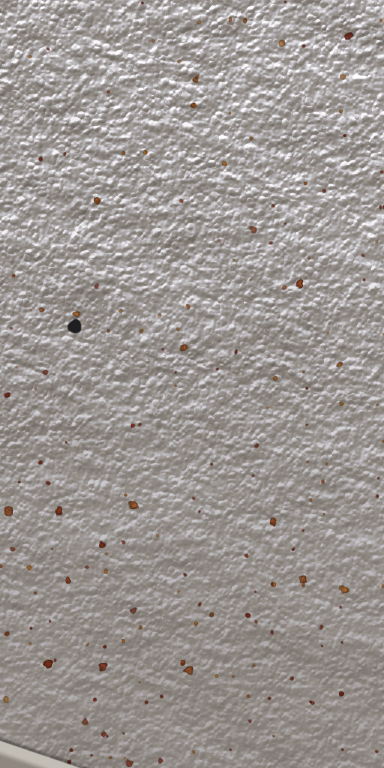
Reproduce this texture procedurally as a Shadertoy shader.

```glsl
// Rough painted plaster wall with raking light, rust specks, a drilled hole and a pale corner trim.

// Values to tune (lengths in canvas widths)
const vec2  LIGHT_DIR      = vec2(-0.35, 0.94);
const float LIGHT_STEP     = 0.0035;
const float TONE_TOP       = 0.630;
const float TONE_BOTTOM    = 0.530;
const float RELIEF_TOP     = 0.150;
const float RELIEF_BOTTOM  = 0.055;
const float LIT_GAIN       = 1.25;
const float SHADOW_GAIN    = 0.90;
const float BLOTCH         = 0.10;
const vec3  WARM_TINT      = vec3(0.026, 0.0, -0.022);
const vec3  COOL_TINT      = vec3(0.006, -0.005, 0.010);
const vec3  RUST_RED       = vec3(0.36, 0.09, 0.04);
const vec3  RUST_AMBER     = vec3(0.54, 0.32, 0.10);
const vec3  HOLE_COLOR     = vec3(0.12, 0.12, 0.13);
const vec2  HOLE_CENTER    = vec2(0.195, 1.15);
const float HOLE_RADIUS    = 0.018;
const vec3  TRIM_COLOR     = vec3(0.76, 0.74, 0.71);
const vec3  TRIM_SHADE     = vec3(0.56, 0.53, 0.50);
const float TRIM_HEIGHT    = 0.075;

float hash(vec2 p) {
    vec3 q = fract(p.xyx * 0.1031);
    q += dot(q, q.yzx + 33.33);
    return fract((q.x + q.y) * q.z);
}

vec2 hash2(vec2 p) {
    return vec2(hash(p + 17.3), hash(p + 71.9));
}

float noise(vec2 p) {
    vec2 i = floor(p), f = fract(p);
    f = f * f * (3.0 - 2.0 * f);
    return mix(mix(hash(i), hash(i + vec2(1, 0)), f.x),
               mix(hash(i + vec2(0, 1)), hash(i + vec2(1, 1)), f.x), f.y);
}

// Turns p so that x runs down to the right
vec2 slant(vec2 p) {
    return vec2(dot(p, vec2(0.94, -0.34)), dot(p, vec2(0.34, 0.94)));
}

// Scattered round blobs of paint
float blobs(vec2 p) {
    vec2 cell = floor(p);
    float h = 0.0;
    for (int y = -1; y <= 1; y++)
    for (int x = -1; x <= 1; x++) {
        vec2 id = cell + vec2(x, y);
        float size = mix(0.25, 0.65, hash(id + 5.1));
        float d = length(p - id - hash2(id)) / size;
        float dome = max(1.0 - d * d, 0.0);
        h = max(h, size * dome * step(0.35, hash(id + 40.7)));
    }
    return h;
}

// Plaster height: slanted ridges, grain and blobs
float plaster(vec2 p) {
    vec2 q = p + 0.02 * (vec2(noise(p * 11.0), noise(p * 11.0 + 31.0)) - 0.5);
    float h = 0.026 * noise(slant(q) * vec2(20.0, 40.0) + 3.0);
    h += 0.016 * noise(slant(q) * vec2(64.0, 72.0) + 11.0);
    h += 0.010 * noise(p * 128.0);
    h += 0.017 * blobs(q * 52.0);
    return h;
}

// Blends one jittered layer of rust specks over the wall
vec3 addSpecks(vec3 col, vec2 p, float cells, float chance, vec2 radii, float px) {
    vec2 g = p * cells + cells * 1.7;
    vec2 id = floor(g);
    vec2 center = mix(vec2(0.25), vec2(0.75), hash2(id));
    vec2 d = (g - id - center) / cells;
    float turn = 6.283 * hash(id + 8.0);
    d = mat2(cos(turn), sin(turn), -sin(turn), cos(turn)) * d;
    d.x *= mix(0.7, 1.1, hash(id + 3.0));
    float radius = mix(radii.x, radii.y, hash(id + 9.0));
    float dist = length(d) + radius * 0.7 * (noise(p * 130.0) - 0.5);
    float present = step(hash(id + 21.0), chance * mix(1.2, 0.6, p.y * 0.5));
    float mask = present * (1.0 - smoothstep(-px, px, dist - radius));
    vec3 rust = mix(RUST_RED, RUST_AMBER, smoothstep(0.25, 0.9, hash(id + 13.0)));
    rust *= mix(1.1, 0.6, smoothstep(0.4, 1.0, dist / radius));
    rust *= 0.75 + 0.5 * noise(p * 210.0);
    return mix(col, rust, mask * mix(0.7, 0.97, hash(id + 2.0)));
}

void mainImage(out vec4 fragColor, in vec2 fragCoord) {
    vec2 p = fragCoord / iResolution.x;
    float px = 1.0 / iResolution.x;
    float rise = clamp(p.y * 0.5, 0.0, 1.0);

    // Raking light over the relief, softer toward the floor
    float slope = (plaster(p) - plaster(p + LIGHT_DIR * LIGHT_STEP)) / LIGHT_STEP;
    slope = slope > 0.0 ? LIT_GAIN * slope : SHADOW_GAIN * slope / (1.0 - 0.35 * slope);
    float relief = mix(RELIEF_BOTTOM, RELIEF_TOP, smoothstep(0.0, 0.9, rise));
    float tone = mix(TONE_BOTTOM, TONE_TOP, rise) + relief * min(slope, 2.4);

    // Broad uneven brightness along the trowel strokes
    float blotch = 0.6 * noise(slant(p) * vec2(4.0, 9.0)) + 0.4 * noise(slant(p) * vec2(10.0, 22.0) + 7.0);
    tone += BLOTCH * mix(0.5, 1.3, rise) * (blotch - 0.5);
    vec3 col = tone + mix(WARM_TINT, COOL_TINT, smoothstep(0.52, 0.74, tone));

    // Rust specks, coarse to fine
    col = addSpecks(col, p, 9.0, 0.06, vec2(0.008, 0.013), px);
    col = addSpecks(col, p, 13.0, 0.14, vec2(0.004, 0.008), px);
    col = addSpecks(col, p, 21.0, 0.14, vec2(0.0025, 0.0045), px);

    // Drilled hole
    float hole = length(p - HOLE_CENTER) + 0.005 * (noise(p * 80.0) - 0.5) - HOLE_RADIUS;
    col = mix(col, HOLE_COLOR, 1.0 - smoothstep(-px, px, hole));

    // Corner trim with a dark joint
    float trim = dot(p - vec2(0.0, TRIM_HEIGHT), normalize(vec2(0.34, 1.0)));
    col *= 1.0 - 0.3 * exp(-pow(trim / 0.005, 2.0));
    vec3 trimCol = mix(TRIM_SHADE, TRIM_COLOR, smoothstep(-0.045, -0.025, trim));
    col = mix(col, trimCol, 1.0 - smoothstep(-0.004 - px, -0.004 + px, trim));

    fragColor = vec4(clamp(col, 0.0, 1.0), 1.0);
}
```
